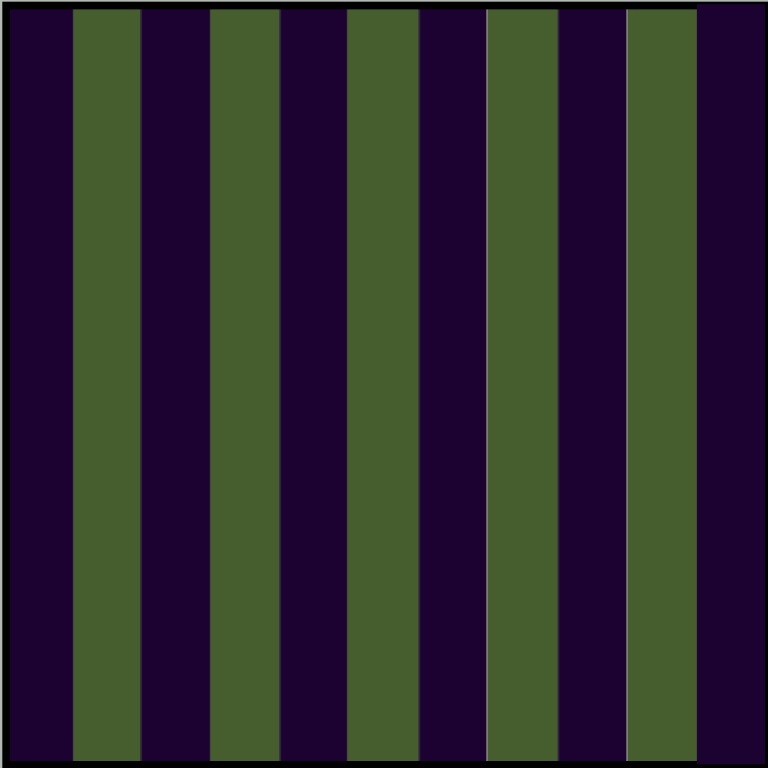
Reproduce this pattern procedurally as a Shadertoy shader.

```glsl
const vec3 PURPLE = vec3(0.108, 0.008, 0.192);
const vec3 GREEN  = vec3(0.274, 0.368, 0.180);
const vec3 BLACK  = vec3(0.004, 0.002, 0.008);
const vec3 MARGIN = vec3(0.70, 0.72, 0.70);
const vec3 BRIGHT_SEAM = vec3(0.52, 0.53, 0.51);
const vec3 FAINT_SEAM  = vec3(0.22, 0.18, 0.28);

const int   STRIPES    = 5;
const float LEFT_START = 0.0951;   // left edge of the first green stripe
const float LEFT_STEP  = 0.1784;
const float LEFT_DRIFT = 0.0039;   // extra spacing of the later stripes
const float RIGHT_START = 0.1830;  // right edge of the first green stripe
const float RIGHT_STEP  = 0.1811;
const float SEAM_WIDTH  = 0.0020;

const vec2 FRAME_MIN = vec2(0.0030, -0.1);
const vec2 FRAME_MAX = vec2(1.1, 0.9978);
const vec2 FIELD_MIN = vec2(0.0130, 0.0091);
const vec2 FIELD_MAX = vec2(0.9150, 0.9878);
const vec2 PANEL_MIN = vec2(0.9076, 0.0050);
const vec2 PANEL_MAX = vec2(0.9961, 0.9945);

// Share of a pixel at x that lies between a and b
float band(float x, float a, float b, float pixel) {
    return clamp((x - a) / pixel + 0.5, 0.0, 1.0)
         - clamp((x - b) / pixel + 0.5, 0.0, 1.0);
}

float box(vec2 p, vec2 lo, vec2 hi, vec2 pixel) {
    return band(p.x, lo.x, hi.x, pixel.x) * band(p.y, lo.y, hi.y, pixel.y);
}

// Purple ground with green stripes and thin seams at their edges
vec3 stripes(float x, float pixel) {
    vec3 color = PURPLE;
    for (int i = 0; i < STRIPES; i++) {
        float n = float(i);
        float late = max(n - 2.0, 0.0);
        float left = LEFT_START + LEFT_STEP * n + LEFT_DRIFT * late;
        float right = RIGHT_START + RIGHT_STEP * n;
        color = mix(color, GREEN, band(x, left, right, pixel));

        vec3 seam = late > 0.0 ? BRIGHT_SEAM : FAINT_SEAM;
        float seamShare = late > 0.0 ? 1.0 : 0.4;
        color = mix(color, seam, seamShare * band(x, left - SEAM_WIDTH * 0.5, left + SEAM_WIDTH * 0.5, pixel));
        color = mix(color, FAINT_SEAM, 0.7 * band(x, right, right + SEAM_WIDTH, pixel));
    }
    return color;
}

void mainImage(out vec4 fragColor, in vec2 fragCoord) {
    vec2 uv = fragCoord / iResolution.xy;
    vec2 pixel = 1.0 / iResolution.xy;

    // Margin, dark frame, striped field, then the taller end panel
    vec3 color = mix(MARGIN, BLACK, box(uv, FRAME_MIN, FRAME_MAX, pixel));
    color = mix(color, stripes(uv.x, pixel.x), box(uv, FIELD_MIN, FIELD_MAX, pixel));
    color = mix(color, PURPLE, box(uv, PANEL_MIN, PANEL_MAX, pixel));

    fragColor = vec4(color, 1.0);
}
```
